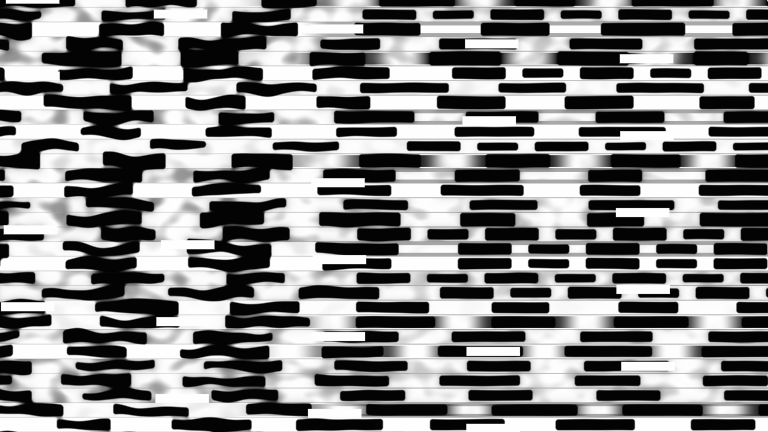
This pattern is drawn by a WebGL 2 fragment shader. Its source:

```glsl
#version 300 es
precision highp float;
// Staggered rows of black rounded bars over mottled white, with grey bands and white slabs.
uniform vec2 u_resolution;
out vec4 outColor;

// Lengths are in canvas heights, shares in fractions of a row or period.
const float ROW_HEIGHT = 0.0339;
const float BAR_PERIOD = 0.296;
const float STAGGER_ROWS = 5.26;
const float STAGGER_PHASE = 0.45;
const float STAGGER_SHIFT = 0.6;
const float ROW_JITTER = 0.5;
const float BAR_START = 0.55;
const float CORNER = 0.0065;
const float SOFTNESS = 0.0022;
const float WOBBLE = 0.016;
const float SPLIT_FROM = 0.85;
const float SPLIT_SHARE = 0.35;
const float BAND_SHARE = 0.38;
const float FLANK_SHARE = 0.25;
const vec2 SLAB_SPACING = vec2(0.355, 0.178);
const vec2 SLAB_HALF = vec2(0.062, 0.0105);
const float SLAB_DROP = 0.0345;
const float SLAB_SHARE = 0.8;
const float BLACK = 0.01;
const float CHARCOAL = 0.2;
const float GREY = 0.66;
const float WHITE = 0.995;

float hash(vec2 p) {
    p = fract(p * vec2(0.1031, 0.1137));
    p += dot(p, p.yx + 33.33);
    return fract((p.x + p.y) * p.x * 17.0);
}

vec2 gradient(vec2 cell) {
    float angle = 6.2832 * hash(cell + 71.0);
    return vec2(cos(angle), sin(angle));
}

float gradientNoise(vec2 p) {
    vec2 i = floor(p), f = p - i;
    vec2 w = f * f * f * (f * (f * 6.0 - 15.0) + 10.0);
    vec2 e = vec2(1.0, 0.0);
    float low = mix(dot(gradient(i), f), dot(gradient(i + e), f - e), w.x);
    float high = mix(dot(gradient(i + e.yx), f - e.yx), dot(gradient(i + 1.0), f - 1.0), w.x);
    return mix(low, high, w.y);
}

float boxDistance(vec2 p, vec2 halfSize) {
    vec2 q = abs(p) - halfSize;
    return length(max(q, 0.0)) + min(max(q.x, q.y), 0.0);
}

float barShape(vec2 p, vec2 halfSize) {
    return boxDistance(p, halfSize - CORNER) - CORNER;
}

float smoothMin(float a, float b, float k) {
    float h = max(k - abs(a - b), 0.0) / k;
    return min(a, b) - 0.25 * h * h * k;
}

// Horizontal bar coordinate: each bar is centred in a unit cell.
float barCoordinate(float x, float row) {
    float stagger = fract(row / STAGGER_ROWS + STAGGER_PHASE) * STAGGER_SHIFT;
    float jitter = ROW_JITTER * (hash(vec2(row, 5.0)) - 0.5);
    return x / BAR_PERIOD - BAR_START - stagger - jitter + 0.5;
}

// Distance to the bars of one row; ragged at the left, straight and split at the right.
float barDistance(vec2 p, float row, float order) {
    float u = barCoordinate(p.x, row), cell = floor(u);
    float x = (u - cell - 0.5) * BAR_PERIOD;
    float y = p.y - (row + 0.5) * ROW_HEIGHT;
    float ragged = 1.0 - 0.9 * order;
    y += WOBBLE * ragged * gradientNoise(vec2(p.x * 12.0, row * 7.3));
    float swell = 0.3 * ragged * gradientNoise(vec2(p.x * 9.0, row * 5.7 + 30.0));
    float halfHeight = ROW_HEIGHT * (0.3 + 0.18 * hash(vec2(row, 2.0)) + swell);
    float halfLength = BAR_PERIOD * (0.21 + 0.14 * hash(vec2(cell, row)));

    float splitRow = step(hash(vec2(row, 9.0)), SPLIT_SHARE);
    float barSplit = splitRow * step(SPLIT_FROM, p.x - x);
    halfLength = mix(halfLength, BAR_PERIOD * 0.21, barSplit);
    float d = barShape(vec2(x, y), vec2(halfLength, halfHeight));

    // Shorter bars between those of a split row
    float fillerX = (fract(u + 0.5) - 0.5) * BAR_PERIOD;
    float fillerSplit = splitRow * step(SPLIT_FROM + 0.5 * BAR_PERIOD, p.x - fillerX);
    float filler = barShape(vec2(fillerX, y), vec2(BAR_PERIOD * 0.16, halfHeight * 0.8));
    return min(d, filler + 1.0 - fillerSplit);
}

// Sharp slabs on a sheared lattice, some left out.
float slabDistance(vec2 p) {
    float column = floor(p.x / SLAB_SPACING.x);
    float y = (p.y - 0.824 + SLAB_DROP * column) / SLAB_SPACING.y;
    float level = floor(y + 0.5);
    float shift = 0.02 * hash(vec2(column, level + 40.0));
    vec2 local = vec2(p.x - column * SLAB_SPACING.x - SLAB_HALF.x - shift, (y - level) * SLAB_SPACING.y);
    float isMissing = step(SLAB_SHARE, hash(vec2(column + 3.0, level + 20.0)));
    return boxDistance(local, SLAB_HALF) + isMissing;
}

void main() {
    vec2 p = gl_FragCoord.xy / u_resolution.y;
    float row = floor(p.y / ROW_HEIGHT);
    float v = abs(p.y / ROW_HEIGHT - row - 0.5);
    float order = smoothstep(0.45, 1.0, p.x);

    // Mottled ground and thin seams between rows
    float mottle = smoothstep(-0.05, 0.5, gradientNoise(p * vec2(18.0, 26.0)));
    float rowTone = smoothstep(0.25, 0.7, hash(vec2(row, 13.0)));
    float tone = WHITE - 0.4 * mottle * rowTone * (1.0 - 0.5 * order);
    tone = mix(tone, GREY, (0.35 + 0.35 * order) * smoothstep(0.43, 0.49, v));

    // Grey bands and blurred dark flanks at the right
    float banded = step(hash(vec2(row, 21.0)), BAND_SHARE);
    float bandEnd = smoothstep(0.78, 0.86, p.x + 0.1 * hash(vec2(row, 8.0)));
    tone = mix(tone, GREY, banded * bandEnd * smoothstep(0.22, 0.3, v));
    float reach = abs(fract(barCoordinate(p.x, row)) - 0.5);
    float flank = (1.0 - smoothstep(0.25, 0.46, reach)) * (1.0 - smoothstep(0.36, 0.44, v));
    tone = mix(tone, CHARCOAL, flank * order * step(hash(vec2(row, 31.0)), FLANK_SHARE));

    // Black bars, fused with those of the adjoining rows
    float bars = 1.0;
    for (float k = -1.0; k <= 1.0; k++) {
        bars = smoothMin(bars, barDistance(p, row + k, order), mix(0.012, 0.004, order));
    }
    tone -= 0.2 * exp(-max(bars, 0.0) / 0.007) * rowTone;
    tone = mix(tone, BLACK, 1.0 - smoothstep(-SOFTNESS, SOFTNESS, bars));

    // White slabs on top
    float edge = 0.7 / u_resolution.y;
    tone = mix(tone, WHITE, 1.0 - smoothstep(-edge, edge, slabDistance(p)));
    outColor = vec4(vec3(tone), 1.0);
}
```
